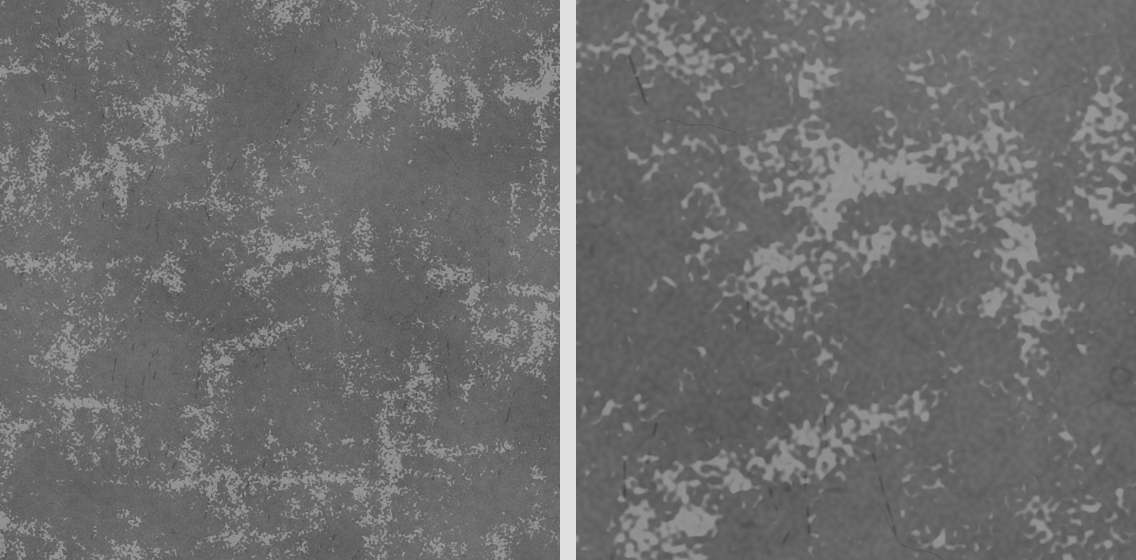
Left: the whole. Right: its middle third, enlarged.
A WebGL 1 fragment shader for this texture:

```glsl
#ifdef GL_FRAGMENT_PRECISION_HIGH
precision highp float;
#else
precision mediump float;
#endif
// Worn grey concrete with flaked, speckled pale patches.
// Stretched gradient noises form the upright and level patches, fine grain
// frays them; clouds, cracks, pits and scratches darken the bare ground.

uniform vec2 u_resolution;

const vec3 GROUND_COLOR = vec3(0.401);
const vec3 FLAKE_COLOR = vec3(0.575);

const float CLOUD_SCALE = 3.5;
const float CLOUD_AMOUNT = 0.060;
const float MOTTLE_SCALE = 60.0;
const float MOTTLE_AMOUNT = 0.030;
const float GRAIN_SCALE = 190.0;
const float GRAIN_AMOUNT = 0.045;

const vec2 UPRIGHT_SCALE = vec2(25.0, 6.0);
const vec2 LEVEL_SCALE = vec2(7.0, 27.0);
const float CLUSTER_SCALE = 7.0;
const float CHIP_SCALE = 42.0;
const float WARP_AMOUNT = 0.045;
const float FLAKE_START = 0.23;
const float FLAKE_FULL = 0.59;

const float CRACK_SCALE = 6.0;
const float CRACK_WIDTH = 0.016;
const float CRACK_DEPTH = 0.045;
const float PIT_DEPTH = 0.05;
const float SCRATCH_GRID = 22.0;
const float SCRATCH_SHARE = 0.24;
const float SCRATCH_WIDTH = 0.0011;
const float SCRATCH_DEPTH = 0.085;

const mat2 TURN = mat2(0.8, 0.6, -0.6, 0.8);

vec2 hash2(vec2 p) {
  vec3 q = fract(p.xyx * vec3(0.1031, 0.1030, 0.0973));
  q += dot(q, q.yzx + 33.33);
  return fract((q.xx + q.yz) * q.zy);
}

float cornerRamp(vec2 cell, vec2 offset) {
  float angle = 6.2832 * hash2(cell).x;
  return dot(vec2(cos(angle), sin(angle)), offset);
}

float gradientNoise(vec2 p) {
  vec2 i = floor(p), f = fract(p), e = vec2(1.0, 0.0);
  vec2 w = f * f * f * (f * (f * 6.0 - 15.0) + 10.0);
  float low = mix(cornerRamp(i, f), cornerRamp(i + e.xy, f - e.xy), w.x);
  float high = mix(cornerRamp(i + e.yx, f - e.yx), cornerRamp(i + e.xx, f - e.xx), w.x);
  return mix(low, high, w.y);
}

float fbm(vec2 p) {
  float sum = 0.0, amplitude = 1.0;
  for (int i = 0; i < 4; i++) {
    sum += amplitude * gradientNoise(p);
    p = TURN * p * 2.03 + 17.3;
    amplitude *= 0.5;
  }
  return sum;
}

// Coverage of the pale flakes, 0 to 1.
float flakes(vec2 p) {
  vec2 warp = vec2(gradientNoise(p * 4.0 + 31.7), gradientNoise(p * 4.0 + 83.2));
  vec2 q = p + WARP_AMOUNT * warp * vec2(0.4, 1.0);
  float upright = gradientNoise(q * UPRIGHT_SCALE + 11.4);
  float level = gradientNoise(q * LEVEL_SCALE + 57.9);
  float field = 0.85 * max(upright, level);
  field += 0.55 * gradientNoise(p * CLUSTER_SCALE + 23.6);
  field += 0.45 * gradientNoise(TURN * p * CHIP_SCALE + 71.1);
  field += 0.40 * gradientNoise(p * CHIP_SCALE * 2.2 + 5.8);
  field += 0.62 * gradientNoise(TURN * p * GRAIN_SCALE + 41.3);
  return smoothstep(FLAKE_START, FLAKE_FULL, field);
}

// Short, mostly upright scratches, one at most per grid cell.
float scratches(vec2 p, float pixel) {
  vec2 home = floor(p * SCRATCH_GRID);
  float cover = 0.0;
  for (int y = -1; y <= 1; y++) {
    for (int x = -1; x <= 1; x++) {
      vec2 cell = home + vec2(float(x), float(y));
      vec2 place = hash2(cell + 7.0), traits = hash2(cell + 113.0);
      float share = SCRATCH_SHARE + 0.9 * gradientNoise(cell * 0.17 + 3.3);
      float lean = 0.9 * (traits.x - 0.4);
      vec2 along = vec2(sin(lean), cos(lean));
      vec2 d = p - (cell + place) / SCRATCH_GRID;
      float reach = mix(0.12, 0.65, traits.y * traits.y) / SCRATCH_GRID;
      float gap = length(d - along * clamp(dot(d, along), -reach, reach));
      float line = 1.0 - smoothstep(0.0, SCRATCH_WIDTH + pixel, gap);
      cover = max(cover, line * step(hash2(cell + 211.0).x, share));
    }
  }
  return cover * smoothstep(-0.25, 0.25, gradientNoise(p * 85.0));
}

void main() {
  float pixel = 1.0 / min(u_resolution.x, u_resolution.y);
  vec2 p = gl_FragCoord.xy * pixel;

  // Bare ground
  float shade = CLOUD_AMOUNT * fbm(p * CLOUD_SCALE + 9.2);
  shade += MOTTLE_AMOUNT * gradientNoise(TURN * p * MOTTLE_SCALE);
  shade += GRAIN_AMOUNT * gradientNoise(TURN * p * GRAIN_SCALE * 1.2 + 2.7);

  // Cracks, pits and scratches
  float crack = 1.0 - smoothstep(0.0, CRACK_WIDTH, abs(fbm(p * CRACK_SCALE + 47.5)));
  shade -= CRACK_DEPTH * crack * smoothstep(0.05, 0.35, gradientNoise(p * 8.0 + 63.8));
  float pit = smoothstep(0.32, 0.55, gradientNoise(p * 95.0 + 19.9));
  shade -= PIT_DEPTH * pit * smoothstep(0.0, 0.3, gradientNoise(p * 9.0 + 37.4));
  shade -= SCRATCH_DEPTH * scratches(p, pixel);

  vec3 color = mix(GROUND_COLOR + shade, FLAKE_COLOR + 0.5 * shade, flakes(p));
  gl_FragColor = vec4(color, 1.0);
}
```
